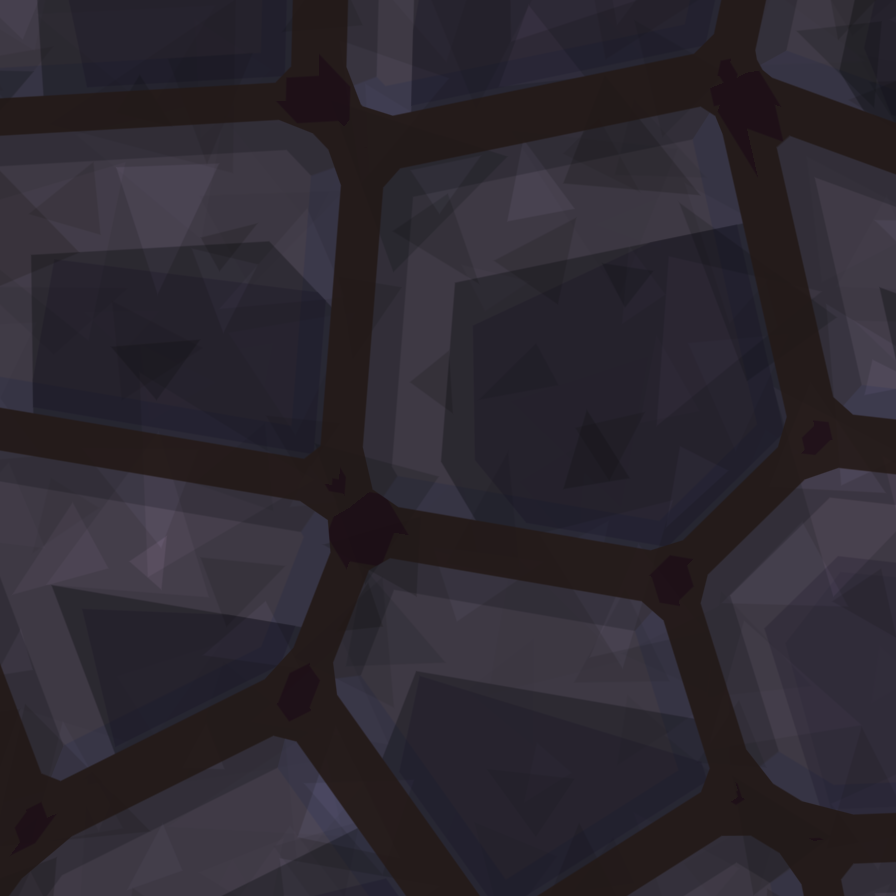
Reproduce this texture procedurally as a WebGL 2 fragment shader.

```glsl
#version 300 es
precision highp float;

uniform vec2 u_resolution;
out vec4 outColor;

#define CELLS 2.4
#define JITTER 0.62
#define SIZE_SPREAD 0.3
#define GAP 0.027
#define RIM 0.034
#define CHAMFER 0.012
#define SHARD_CONTRAST 0.34
#define LIGHT_DIR vec2(-0.6, 0.8)
#define LIT_COLOR vec3(0.242, 0.222, 0.265)
#define DUSK_COLOR vec3(0.170, 0.160, 0.190)
#define CORE_COLOR vec3(0.145, 0.132, 0.173)
#define SOIL_COLOR vec3(0.140, 0.105, 0.102)

const float TAU = 6.28319;

float hash(vec2 p) {
    return fract(sin(dot(p, vec2(127.1, 311.7))) * 43758.5453);
}

vec2 hash2(vec2 p) {
    return vec2(hash(p), hash(p + 41.3));
}

// Centre of a stone (xy) and its power-diagram weight (z)
vec3 stoneSite(vec2 id) {
    vec2 center = id + 0.5 + JITTER * (hash2(id) - 0.5);
    return vec3(center / CELLS, SIZE_SPREAD * hash(id + 7.7) / (CELLS * CELLS));
}

float power(vec2 p, vec3 site) {
    vec2 q = p - site.xy;
    return dot(q, q) - site.z;
}

// Triangle inscribed in a circle, as three half-planes
float triangleDist(vec2 q, float radius, vec3 angles) {
    vec3 next = vec3(angles.yz, angles.x + TAU);
    vec3 mid = 0.5 * (angles + next);
    vec3 side = q.x * cos(mid) + q.y * sin(mid) - radius * cos(0.5 * (next - angles));
    return max(side.x, max(side.y, side.z));
}

// Product of the tints of overlapping translucent triangles
vec3 shardTint(vec2 p, float scale, float aa) {
    vec3 tint = vec3(1.0);
    vec2 base = floor(p * scale);
    for (int j = -1; j <= 1; j++)
    for (int i = -1; i <= 1; i++) {
        vec2 id = base + vec2(i, j);
        vec2 key = id + scale * 3.1;
        vec2 q = p - (id + hash2(key)) / scale;
        float radius = mix(0.3, 0.85, hash(key + 2.3)) / scale;
        vec2 wobble = 1.3 * (hash2(key + 5.9) - 0.5);
        vec3 angles = TAU * hash(key + 9.1) + vec3(0.0, 2.1 + wobble.x, 4.2 + wobble.y);
        float cover = 1.0 - smoothstep(-aa, aa, triangleDist(q, radius, angles));
        float tone = hash(key + 13.7) - 0.5;
        vec3 hue = mix(vec3(1.1, 0.9, 0.95), vec3(0.9, 1.0, 1.15), hash(key + 17.3));
        tint *= 1.0 + cover * SHARD_CONTRAST * tone * hue;
    }
    return tint;
}

void main() {
    vec2 p = gl_FragCoord.xy / u_resolution.y;
    float aa = 1.1 / u_resolution.y;

    // Owning stone
    vec2 base = floor(p * CELLS);
    vec2 owner = base;
    float best = 1e5;
    for (int j = -2; j <= 2; j++)
    for (int i = -2; i <= 2; i++) {
        vec2 id = base + vec2(i, j);
        float d = power(p, stoneSite(id));
        if (d < best) { best = d; owner = id; }
    }
    vec3 site = stoneSite(owner);
    float size = hash(owner + 7.7);
    float bevel = mix(0.6, 1.0, smoothstep(0.0, 0.5, size));

    // Distances to the sides, kept apart for lit and shaded ones
    float first = 1e5, second = 1e5, lit = 1e5, shaded = 1e5, dusk = 1e5, core = 1e5;
    vec2 firstId = owner, secondId = owner;
    for (int j = -2; j <= 2; j++)
    for (int i = -2; i <= 2; i++) {
        if (i == 0 && j == 0) continue;
        vec2 id = owner + vec2(i, j);
        vec3 other = stoneSite(id);
        vec2 span = other.xy - site.xy;
        vec2 normal = normalize(span);
        float side = (power(p, other) - best) / (2.0 * length(span));
        side -= GAP * mix(0.75, 1.25, hash(owner + id));
        if (side < first) {
            second = first; secondId = firstId;
            first = side; firstId = id;
        } else if (side < second) {
            second = side; secondId = id;
        }
        if (dot(normal, LIGHT_DIR) > 0.05) {
            float inset = side - bevel * mix(0.085, 0.14, max(normal.y, 0.0));
            float tilt = 0.5 * (hash(owner * 3.0 + id) - 0.5);
            float along = dot(p - site.xy, vec2(-normal.y, normal.x));
            lit = min(lit, side);
            dusk = min(dusk, inset);
            core = min(core, inset - 0.022 * bevel + tilt * along);
        } else {
            shaded = min(shaded, side);
            core = min(core, side - 0.2 * RIM);
        }
    }
    float stone = min(first, 0.7 * (first + second) - CHAMFER);

    // Facets of the stone
    float small = 1.0 - smoothstep(0.15, 0.35, size);
    vec3 duskColor = mix(DUSK_COLOR, vec3(0.205, 0.185, 0.235), small);
    vec3 coreColor = mix(CORE_COLOR, vec3(0.190, 0.172, 0.225), small);
    vec3 face = mix(LIT_COLOR, duskColor, smoothstep(-aa, aa, dusk));
    face = mix(face, coreColor, smoothstep(-aa, aa, min(core, dusk)));
    vec3 rimTint = mix(vec3(0.81, 0.82, 0.83), vec3(0.88, 0.92, 1.0),
                       smoothstep(-aa, aa, lit - shaded));
    face *= mix(rimTint, vec3(1.0), smoothstep(-aa, aa, stone - RIM));

    // Soil with dark red patches where gaps meet
    float patchSize = mix(-0.03, 0.014, hash(owner + firstId + secondId + 3.3));
    vec3 soil = mix(vec3(0.118, 0.064, 0.092), SOIL_COLOR,
                    smoothstep(-aa, aa, second - patchSize));

    // Shards show strongly on stone and faintly on soil
    vec3 tint = shardTint(p, 6.0, aa) * shardTint(p, 10.0, aa);
    float onStone = smoothstep(-aa, aa, stone);
    vec3 color = mix(soil * mix(vec3(1.0), tint, 0.25), face * tint, onStone);
    outColor = vec4(color, 1.0);
}
```
